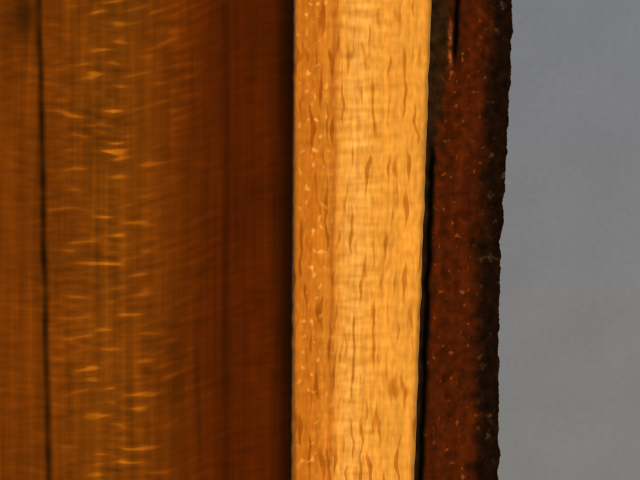
Write a Shadertoy shader that draws this texture.

```glsl
// Sawn timber plank: dark heartwood, bright sapwood and rough bark beside a grey wall.

vec2 hashGradient(vec2 cell) {
    vec3 q = fract(vec3(cell.xyx) * vec3(0.1031, 0.1030, 0.0973));
    q += dot(q, q.yzx + 33.33);
    return fract((q.xx + q.yz) * q.zy) * 2.0 - 1.0;
}

// Gradient noise, roughly -1 to 1
float noise(vec2 p) {
    vec2 i = floor(p), f = fract(p);
    vec2 w = f * f * f * (f * (f * 6.0 - 15.0) + 10.0);
    float a = dot(hashGradient(i), f);
    float b = dot(hashGradient(i + vec2(1, 0)), f - vec2(1, 0));
    float c = dot(hashGradient(i + vec2(0, 1)), f - vec2(0, 1));
    float d = dot(hashGradient(i + vec2(1, 1)), f - vec2(1, 1));
    return 1.5 * mix(mix(a, b, w.x), mix(c, d, w.x), w.y);
}

float fbm(vec2 p) {
    float sum = 0.0, amplitude = 0.6;
    for (int i = 0; i < 4; i++) {
        sum += amplitude * noise(p);
        p = p * 2.03 + 17.3;
        amplitude *= 0.5;
    }
    return sum;
}

// Soft vertical band centred on x
float band(float x, float center, float width) {
    float d = (x - center) / width;
    return exp(-d * d);
}

float inside(float lo, float hi, float soft, float x) {
    return smoothstep(lo - soft, lo + soft, x) * (1.0 - smoothstep(hi - soft, hi + soft, x));
}

vec3 wall(vec2 uv) {
    vec3 color = mix(vec3(0.50, 0.49, 0.475), vec3(0.475, 0.48, 0.495), uv.y);
    color *= 1.0 + 0.05 * (uv.x - 0.88);
    return color + 0.015 * fbm(uv * vec2(90, 70)) + 0.012 * noise(uv * vec2(10, 8));
}

vec3 heartwood(vec2 uv) {
    float x = uv.x, y = uv.y;
    vec3 color = mix(vec3(0.45, 0.205, 0.018), vec3(0.32, 0.115, 0.008), smoothstep(0.2, 0.37, x));
    color = mix(color, vec3(0.48, 0.25, 0.035), 0.6 * band(x, 0.17, 0.075));

    // Long fibres and broad tonal patches
    color *= 1.0 + 0.20 * fbm(vec2(x * 75.0, y * 2.5)) + 0.16 * fbm(uv * vec2(9, 5));

    // Short cross-grain flecks, tilting and fading toward the right
    float slope = 0.18 * smoothstep(0.18, 0.4, x);
    float bend = 0.008 * noise(uv * vec2(14, 7));
    float ripple = noise(vec2(x * 24.0, (y - slope * x + bend) * 72.0));
    float fine = noise(vec2(x * 50.0, (y - slope * x) * 125.0 + 31.0));
    float figure = mix(0.45, 1.0, band(x, 0.17, 0.12)) * (0.75 + 0.6 * noise(uv * vec2(16, 6) + 5.0));
    color *= 1.0 + figure * (0.24 * ripple + 0.12 * fine);
    color += vec3(0.24, 0.16, 0.035) * figure * smoothstep(0.22, 0.75, ripple) * band(x, 0.17, 0.09);

    // Dark growth seams, knot shade and shadowed right side
    float seam = 0.061 + 0.015 * (1.0 - y) + 0.003 * noise(vec2(y * 9.0, 2.0));
    color *= 1.0 - (0.5 + 0.3 * noise(vec2(y * 14.0, 8.0))) * band(x, seam, 0.0055);
    color *= 1.0 - 0.16 * band(x, 0.352, 0.007);
    color *= 1.0 - 0.4 * exp(-dot((uv - vec2(0.035, 0.97)) * vec2(45, 18), (uv - vec2(0.035, 0.97)) * vec2(45, 18)));
    return color * (1.0 - 0.62 * smoothstep(0.415, 0.462, x));
}

vec3 sapwood(vec2 uv, float rightEdge) {
    float t = (uv.x - 0.459) / (rightEdge - 0.459);
    vec3 color = mix(vec3(0.80, 0.44, 0.10), vec3(0.94, 0.60, 0.20), smoothstep(0.12, 0.5, t));
    color = mix(color, vec3(0.97, 0.66, 0.28), 0.6 * band(t, 0.47, 0.12));

    // Vertical fibres, broken into short strokes
    float grain = fbm(vec2(t * 24.0, uv.y * 5.0));
    float strokes = noise(vec2(t * 34.0, uv.y * 48.0));
    color *= 1.0 + 0.12 * grain + 0.09 * strokes;
    float line = smoothstep(0.15, 0.6, noise(vec2(t * 26.0 + 0.5 * noise(uv * 30.0), uv.y * 13.0)));
    color *= 1.0 - vec3(0.16, 0.25, 0.42) * line;

    // Level cross bars, strongest in the pale middle
    float bars = noise(vec2(t * 4.5, uv.y * 58.0)) + 0.5 * noise(vec2(t * 8.0, uv.y * 115.0));
    color *= 1.0 + vec3(0.08, 0.13, 0.24) * bars * (0.35 + 0.9 * band(t, 0.48, 0.2));
    float chips = smoothstep(0.25, 0.7, noise(uv * vec2(95, 62)));
    color += vec3(0.15, 0.17, 0.16) * chips * band(t, 0.15, 0.14);
    color *= 1.0 - vec3(0.12, 0.2, 0.3) * band(t, 0.30, 0.025);
    return color * (1.0 - 0.3 * band(t, 1.0, 0.025)) * (1.0 - 0.3 * band(t, 0.0, 0.018));
}

vec3 bark(vec2 uv, float leftEdge, float rightEdge) {
    float rough = fbm(uv * vec2(70, 48));
    vec3 color = vec3(0.29, 0.105, 0.018) * (1.0 + 0.45 * rough + 0.25 * fbm(uv * vec2(55, 6)));
    color += vec3(0.20, 0.13, 0.06) * smoothstep(0.35, 0.8, noise(uv * vec2(110, 70)));

    // Crumbly dark outer rind with pale lichen specks
    float rind = smoothstep(0.052, 0.018, rightEdge - uv.x + 0.018 * fbm(uv * vec2(28, 20)));
    vec3 rindColor = vec3(0.085, 0.045, 0.018) * (1.0 + 0.8 * rough);
    rindColor += vec3(0.24, 0.19, 0.12) * smoothstep(0.18, 0.7, fbm(uv * vec2(62, 40) + 9.0));
    color = mix(color, rindColor, 0.92 * rind);

    // Shaded cambium beside the sapwood, wider at the top
    float width = mix(0.013, 0.036, smoothstep(0.55, 0.95, uv.y));
    float cambium = 1.0 - smoothstep(width * 0.6, width, uv.x - leftEdge + 0.006 * rough);
    color = mix(color, vec3(0.17, 0.10, 0.035) * (1.0 + 0.7 * rough), 0.9 * cambium);

    // Long split and short upper split
    float wobble = 0.004 * noise(vec2(uv.y * 16.0, 4.0));
    float split = band(uv.x, leftEdge + 0.010 + wobble, 0.0055) * (1.0 - smoothstep(0.66, 0.74, uv.y));
    float slit = band(uv.x, 0.716 - 0.05 * (1.0 - uv.y) + wobble, 0.005) * smoothstep(0.84, 0.9, uv.y);
    color += vec3(0.42, 0.25, 0.12) * band(uv.x, 0.704, 0.004) * inside(0.86, 0.95, 0.02, uv.y) * (0.5 + rough);
    return max(color * (1.0 - 0.92 * max(split, slit)), vec3(0.008));
}

void mainImage(out vec4 fragColor, in vec2 fragCoord) {
    vec2 uv = fragCoord / iResolution.xy;
    float soft = 0.0015;
    float heartEdge = 0.456 + 0.004 * uv.y + 0.001 * noise(vec2(uv.y * 40.0, 1.0));
    float sapEdge = 0.647 + 0.027 * uv.y + 0.002 * noise(vec2(uv.y * 22.0, 3.0));
    float barkEdge = 0.779 + 0.021 * smoothstep(0.3, 1.0, uv.y) + 0.006 * fbm(vec2(uv.y * 27.0, 6.0));

    vec3 color = wall(uv);
    color = mix(color, bark(uv, sapEdge, barkEdge), inside(sapEdge, barkEdge, soft, uv.x));
    color = mix(color, sapwood(uv, sapEdge), inside(heartEdge, sapEdge, soft, uv.x));
    color = mix(color, heartwood(uv), 1.0 - smoothstep(heartEdge - 0.003, heartEdge + 0.003, uv.x));
    fragColor = vec4(clamp(color, 0.0, 1.0), 1.0);
}
```
